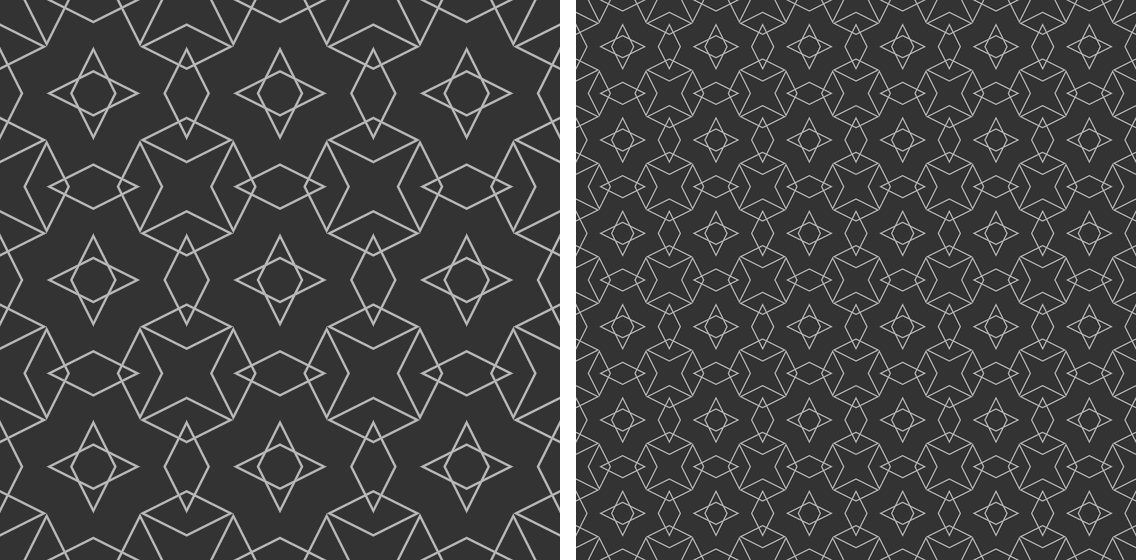
Left, the tile; right, the same tile 2 across and 2 down.
This pattern is drawn by a Shadertoy shader. Its source:

```glsl
// Lattice of outlined 2:1 rhombi: crossed pairs form four-pointed stars,
// rings of four form notched squares, and single rhombi link the rings.
// Each cell is folded by its mirror axes, so a few distances draw it all.

const float REPEATS = 3.0;         // cells across and down
const float HALF_LENGTH = 0.25;    // outer long half-diagonal, in cells
const float LINE_WIDTH = 0.0125;   // stroke inside the outer edge, in cells
const vec3 GROUND = vec3(0.20);
const vec3 LINE = vec3(0.73);

// Signed distance to the stroke of a wide rhombus, with mitred tips
float rhombusStroke(vec2 p) {
    p = abs(p);
    float edge = (p.x + 2.0 * p.y - HALF_LENGTH) / sqrt(5.0);
    return abs(edge + 0.5 * LINE_WIDTH) - 0.5 * LINE_WIDTH;
}

// Wide rhombi of one folded cell: star, link and ring
float wideRhombi(vec2 q) {
    float star = rhombusStroke(q - vec2(0.5, 0.5));
    float link = rhombusStroke(q - vec2(0.5, 0.0));
    float ring = rhombusStroke(q - vec2(0.0, 0.25));
    return min(star, min(link, ring));
}

void mainImage(out vec4 fragColor, in vec2 fragCoord) {
    vec2 cell = REPEATS * fragCoord / iResolution.xy;
    float pixel = REPEATS / min(iResolution.x, iResolution.y);

    // Mirror about the ring centre at the cell corner
    vec2 q = abs(fract(cell + 0.5) - 0.5);

    // Swapping the axes adds the tall rhombi
    float d = min(wideRhombi(q), wideRhombi(q.yx));

    float coverage = clamp(0.5 - d / pixel, 0.0, 1.0);
    fragColor = vec4(mix(GROUND, LINE, coverage), 1.0);
}
```
